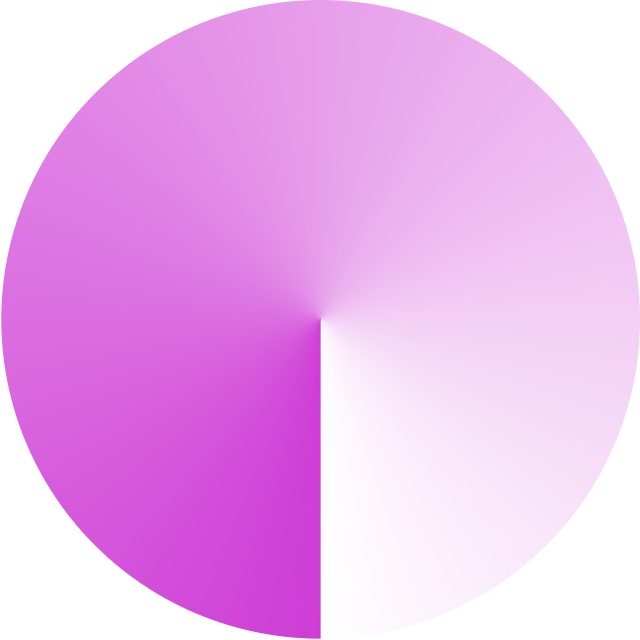
Reproduce this background procedurally as a WebGL 2 fragment shader.

```glsl
#version 300 es
precision highp float;
// A disc on white, swept clockwise from orchid to white, with a hard seam below its centre.

uniform vec2 u_resolution;
out vec4 fragColor;

const float TAU = 6.2831853;
const vec3 WHITE = vec3(1.0);
const vec3 ORCHID = vec3(0.81, 0.24, 0.84);
const vec2 CENTRE = vec2(0.501, 0.501);
const float RADIUS = 0.499;

// Random slope in -1..1 for a lattice cell
float slope(float cell) {
    return fract(sin(cell * 127.1) * 43758.5) * 2.0 - 1.0;
}

// One-dimensional gradient noise
float gradientNoise(float x) {
    float cell = floor(x);
    float f = x - cell;
    float blend = f * f * f * (f * (f * 6.0 - 15.0) + 10.0);
    return mix(slope(cell) * f, slope(cell + 1.0) * (f - 1.0), blend);
}

// Fraction of a clockwise turn, starting straight down
float clockwiseTurn(vec2 p) {
    return fract(atan(-p.x, -p.y) / TAU);
}

// Conic sweep with faint rays
vec3 sweepColour(float turn, vec3 from, vec3 to, float rayStrength) {
    float rays = gradientNoise(turn * 40.0) * rayStrength;
    return mix(from, to, clamp(turn + rays, 0.0, 1.0));
}

// Coverage of a shape from its signed distance
float coverage(float signedDistance, float pixel) {
    return clamp(0.5 - signedDistance / pixel, 0.0, 1.0);
}

void main() {
    float side = min(u_resolution.x, u_resolution.y);
    float pixel = 1.0 / side;
    vec2 uv = (gl_FragCoord.xy - 0.5 * u_resolution) / side + 0.5;
    vec2 p = uv - CENTRE;

    vec3 colour = sweepColour(clockwiseTurn(p), ORCHID, WHITE, 0.012);

    // Smooth the seam where the sweep starts over
    if (p.y < 0.0 && abs(p.x) < 0.5 * pixel) {
        float seamSide = coverage(-p.x, pixel);
        float fade = smoothstep(0.0, 2.0 * pixel, -p.y);
        colour = mix(colour, mix(ORCHID, WHITE, seamSide), fade);
    }

    // Disc over the white ground
    float disc = coverage(length(p) - RADIUS, pixel);
    fragColor = vec4(mix(WHITE, colour, disc), 1.0);
}
```
